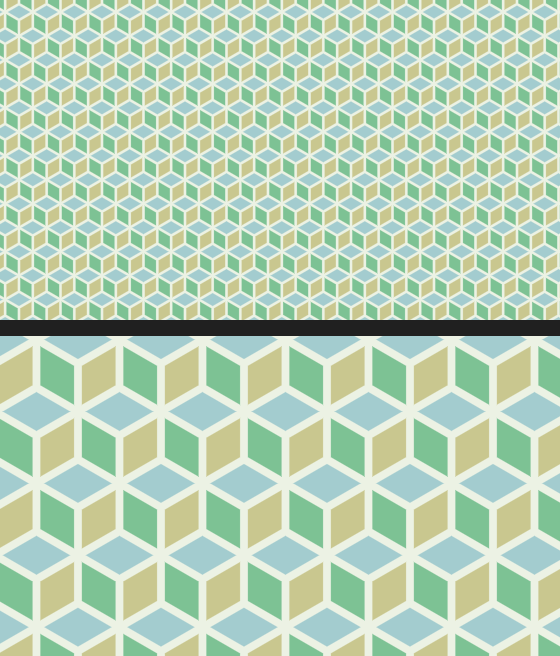
Top, the full canvas; bottom, a detail of the centre.
Give the GLSL for this pattern, as a WebGL 2 fragment shader.

```glsl
#version 300 es
precision highp float;
// Tumbling blocks: rows of isometric cubes with pale outlines on every face.

uniform vec2 u_resolution;
out vec4 fragColor;

const float ROWS = 13.355;          // cube rows over the canvas height
const float ROW_STEP = 0.8660254;   // row spacing for cubes one unit wide
const float HALF_LINE = 0.047;      // half the outline width, in cube widths
const vec2 HUB = vec2(0.686, 0.45); // front corner of one cube

const vec3 LINE_CREAM = vec3(0.925, 0.95, 0.895);
const vec3 TOP_BLUE = vec3(0.64, 0.80, 0.81);
const vec3 LEFT_GREEN = vec3(0.49, 0.76, 0.58);
const vec3 RIGHT_TAN = vec3(0.79, 0.78, 0.56);

// Offset from the nearest point of a rectangular grid.
vec2 gridOffset(vec2 p, vec2 period) {
  return p - period * floor(p / period + 0.5);
}

// Offset from the nearest cube centre, on two interleaved grids.
vec2 cubeOffset(vec2 p) {
  vec2 period = vec2(1.0, 2.0 * ROW_STEP);
  vec2 a = gridOffset(p, period);
  vec2 b = gridOffset(p - 0.5 * period, period);
  return dot(a, a) < dot(b, b) ? a : b;
}

// Distance to the border of a face, from its two strip coordinates.
float faceEdge(float u, float v) {
  return min(min(u, 0.5 - u), min(v, 0.5 - v));
}

void main() {
  float scale = ROWS * ROW_STEP;
  vec2 p = gl_FragCoord.xy / u_resolution.y * scale;
  float pixel = scale / u_resolution.y;
  vec2 q = cubeOffset(p - HUB);

  // Coordinates across the three directions of edges
  float across = q.x;
  float rising = dot(q, vec2(-0.5, ROW_STEP));
  float falling = dot(q, vec2(0.5, ROW_STEP));

  // Choose the face and measure to its border
  vec3 face = TOP_BLUE;
  float edge = faceEdge(rising, falling);
  if (across > 0.0 && rising < 0.0) {
    face = RIGHT_TAN;
    edge = faceEdge(across, -rising);
  } else if (across <= 0.0 && falling < 0.0) {
    face = LEFT_GREEN;
    edge = faceEdge(-across, -falling);
  }

  // Smooth outline over flat colour
  float fill = smoothstep(-0.75 * pixel, 0.75 * pixel, edge - HALF_LINE);
  fragColor = vec4(mix(LINE_CREAM, face, fill), 1.0);
}
```
